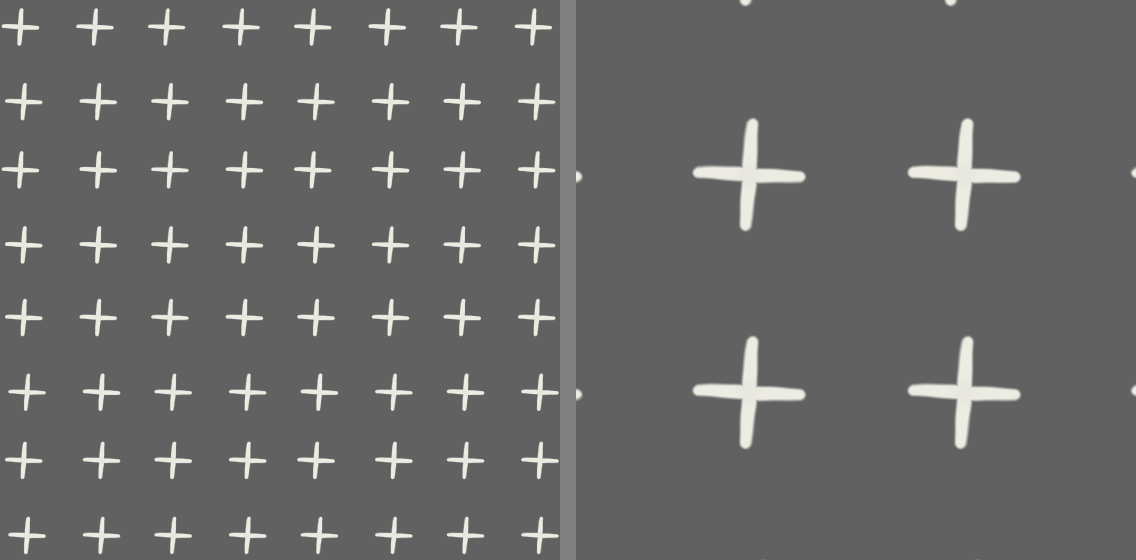
Left: the whole. Right: its middle third, enlarged.
This pattern is drawn by a Shadertoy shader. Its source:

```glsl
// Hand-painted pale plus signs, eight by eight, on a flat grey ground.
// Each sign is two tapered, wobbly strokes; a 4 x 4 block of slightly
// uneven positions repeats, and every block row steps a little to the right.

const vec3 GROUND = vec3(0.38);
const vec3 PAINT = vec3(0.925, 0.925, 0.892);

const vec2 FIRST = vec2(0.0365, 0.0482);   // centre of the top left sign
const vec2 PITCH = vec2(0.1305, 0.1297);
const float SIDE_STEP = 0.0059;            // sideways drift between rows
const float ODD_NUDGE = 0.0025;            // extra offset of odd columns
const vec4 ROW_NUDGE = vec4(0.0, 0.0037, -0.0043, 0.0);

const float TILT = 0.056;
const float HALF_LENGTH = 0.0335;
const float HALF_WIDTH = 0.0045;

float hash(vec2 cell) {
    return fract(sin(dot(cell, vec2(127.1, 311.7))) * 4375.85);
}

mat2 rotation(float angle) {
    float c = cos(angle), s = sin(angle);
    return mat2(c, -s, s, c);
}

// Sideways drift of a row, counted in steps
float rowDrift(float row) {
    return floor(row / 4.0) + step(0.5, mod(row, 4.0));
}

// Centre of the sign in a given column and row
vec2 signCentre(vec2 cell) {
    float blockRow = mod(cell.y, 4.0);
    float drift = rowDrift(cell.y);
    if (blockRow == 2.0 && mod(cell.x, 4.0) == 0.0) drift -= 1.0;
    vec2 nudge = vec2(drift * SIDE_STEP + mod(cell.x, 2.0) * ODD_NUDGE,
                      ROW_NUDGE[int(blockRow)]);
    // Odd columns sit further out, so the mean pitch is a touch smaller
    return FIRST + cell * PITCH + nudge;
}

// Paint coverage of one stroke; q.x runs along it, q.y across it
float stroke(vec2 q, float halfLength, float halfWidth, float dryness, float soft) {
    float t = clamp(q.x / halfLength, -1.0, 1.0);
    float wobble = 0.06 * sin(t * 5.0 + 0.8) + 0.03 * sin(t * 11.0);
    float radius = halfWidth * (1.0 - 0.27 * t * t);
    q.y -= wobble * halfWidth;
    float overrun = max(abs(q.x) - halfLength + radius, 0.0);
    float dist = length(vec2(overrun, q.y)) - radius;

    // The brush leaves one side of each half thinner
    float dry = dryness * clamp(2.0 * t * q.y / radius, 0.0, 1.0);
    return 1.0 - smoothstep(-soft * (1.0 + 1.5 * dry), soft, dist);
}

// Coverage of a whole plus sign around the origin
float plusSign(vec2 q, float dryness, float soft) {
    q = rotation(TILT) * q;
    float across = stroke(q, HALF_LENGTH, HALF_WIDTH * 0.96, dryness, soft);
    float upright = stroke(q.yx, HALF_LENGTH, HALF_WIDTH, dryness, soft);
    return max(across, upright);
}

void mainImage(out vec4 fragColor, in vec2 fragCoord) {
    vec2 p = fragCoord / iResolution.y;
    p.y = 1.0 - p.y;
    float soft = max(0.0012, 0.7 / iResolution.y);

    // Nearest sign
    vec2 cell;
    cell.y = round((p.y - FIRST.y) / PITCH.y);
    cell.x = round((p.x - FIRST.x - rowDrift(cell.y) * SIDE_STEP) / PITCH.x);
    vec2 q = p - signCentre(cell);

    // Thin wash of shade where the strokes cross
    float shade = 0.02 * (1.0 - smoothstep(0.0, 0.012, length(q)));
    float cover = plusSign(q, hash(cell), soft);
    fragColor = vec4(mix(GROUND, PAINT - shade, cover), 1.0);
}
```
